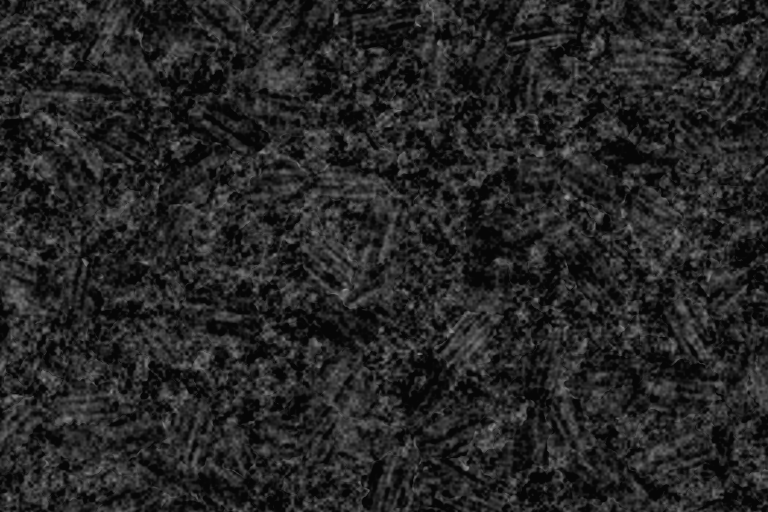
This texture is drawn by a Shadertoy shader. Its source:

```glsl
// Polished black granite: ragged, striated charcoal crystals in a dark speckled matrix.

#define COARSE_SCALE 10.0   // large crystals per canvas height
#define FINE_SCALE 27.0     // small crystals per canvas height
#define COARSE_SHARE 0.5    // share of large crystals that show
#define STRIA_SCALE 105.0   // striations per canvas height
#define SPECK_SCALE 175.0   // finest grain per canvas height
#define RAGGEDNESS 0.016    // warp of crystal outlines
#define BASE_TONE 0.145     // median grey
#define CONTRAST 0.104      // grey spread
#define BLACK_TONE 0.022    // darkest grey

struct Crystal {
    vec3 rnd;     // random traits
    vec2 local;   // position along and across the striations
    float edge;   // 0 at the outline, growing inwards
    float core;   // distance from the centre
};

vec3 hash3(vec2 p) {
    vec3 q = fract(p.xyx * vec3(0.1031, 0.1030, 0.0973));
    q += dot(q, q.yxz + 33.33);
    return fract((q.xxy + q.yzz) * q.zyx);
}

// Value noise centred on zero
float noise(vec2 p) {
    vec2 i = floor(p), f = fract(p);
    f = f * f * (3.0 - 2.0 * f);
    float low = mix(hash3(i).x, hash3(i + vec2(1, 0)).x, f.x);
    float high = mix(hash3(i + vec2(0, 1)).x, hash3(i + vec2(1, 1)).x, f.x);
    return mix(low, high, f.y) - 0.5;
}

vec2 warp(vec2 p) {
    return vec2(noise(p), noise(p + 71.3));
}

// Voronoi cells stretched along their own direction; outlines follow the
// ragged position, striations the straight one
Crystal crystalAt(vec2 ragged, vec2 p, float scale, float seed) {
    vec2 g = ragged * scale, cell = floor(g);
    float nearest = 9.0, second = 9.0;
    Crystal c;
    for (int y = -2; y <= 2; y++)
    for (int x = -2; x <= 2; x++) {
        vec2 id = cell + vec2(x, y);
        vec3 place = hash3(id + seed);
        float angle = (place.z - 0.42) * 2.7;
        vec2 dir = vec2(cos(angle), sin(angle)), across = vec2(-dir.y, dir.x);
        vec2 d = g - id - 0.1 - 0.8 * place.xy;
        float dist = length(vec2(dot(d, dir), dot(d, across)) * vec2(0.72, 1.35));
        if (dist < nearest) {
            second = nearest;
            nearest = dist;
            c.rnd = hash3(id + seed + 57.0);
            c.local = vec2(dot(p, dir), dot(p, across));
        } else {
            second = min(second, dist);
        }
    }
    c.edge = second - nearest;
    c.core = nearest;
    return c;
}

// Crystal tone: flat level plus striations, fading at the outline
float crystalTone(Crystal c, float level, float striaWeight) {
    vec2 q = c.local + 0.004 * warp(c.local * 24.0);
    float stria = noise(q * vec2(16.0, STRIA_SCALE) + c.rnd.xy * 90.0);
    float wave = sin(q.y * STRIA_SCALE * 4.4) * smoothstep(0.5, 0.9, c.rnd.z);
    float tone = level * (c.rnd.x - 0.5) + striaWeight * stria + 0.4 * wave;
    return tone * smoothstep(0.0, 0.1, c.edge);
}

// Sparse pale flecks
float flecks(vec2 p) {
    vec2 g = p * 15.0, id = floor(g);
    vec3 rnd = hash3(id + 311.0);
    float d = length(g - id - 0.25 - 0.5 * rnd.xy);
    return step(0.955, rnd.z) * (1.0 - smoothstep(0.03, 0.12, d));
}

void mainImage(out vec4 fragColor, in vec2 fragCoord) {
    vec2 p = fragCoord / iResolution.y;
    vec2 ragged = p + RAGGEDNESS * (warp(p * 19.0) + warp(p * 50.0 + 9.0)
                                    + 0.7 * warp(p * 115.0 + 23.0));

    // Large crystals lie over small ones
    Crystal coarse = crystalAt(ragged, p, COARSE_SCALE, 13.0);
    Crystal fine = crystalAt(ragged, p, FINE_SCALE, 149.0);
    float shown = step(coarse.rnd.y, COARSE_SHARE) * smoothstep(0.0, 0.1, coarse.edge);
    float z = mix(crystalTone(fine, 1.3, 1.6), crystalTone(coarse, 0.9, 2.7), shown);

    // Mottling and fine grain, calmer inside large crystals
    float mottle = 0.8 * noise(p * 31.0 + 5.0) + 1.9 * noise(p * 70.0 + 31.0);
    float speck = 2.2 * noise(p * SPECK_SCALE) + 2.0 * noise(p * SPECK_SCALE * 0.66 + 40.0);
    z += mix(1.0, 0.6, shown) * mottle + mix(1.1, 0.8, shown) * speck;

    // Black pockets, pale broken rims, glowing cores and flecks
    z -= 0.8 * smoothstep(0.1, 0.3, noise(ragged * 26.0 + 83.0));
    float rim = 1.0 - smoothstep(0.02, 0.13, coarse.edge);
    z += 0.8 * rim * smoothstep(-0.05, 0.25, noise(p * 40.0 + 17.0));
    z += 0.9 * step(0.93, coarse.rnd.z) * exp(-9.0 * coarse.core * coarse.core);
    z += 2.4 * flecks(ragged) + 0.06;

    // Grey level with a soft floor at black
    float above = BASE_TONE + CONTRAST * z - BLACK_TONE;
    float grey = BLACK_TONE + 0.5 * (above + sqrt(above * above + 0.0006));
    fragColor = vec4(vec3(min(grey, 0.75)), 1.0);
}
```
